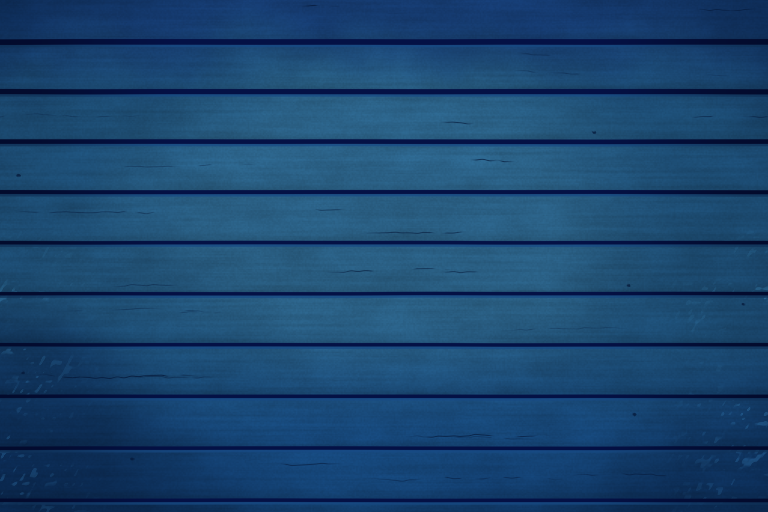
This texture is drawn by a Shadertoy shader. Its source:

```glsl
const vec3 PAINT_LIGHT = vec3(0.165, 0.375, 0.520);
const vec3 PAINT_MID   = vec3(0.110, 0.295, 0.445);
const vec3 PAINT_DEEP  = vec3(0.035, 0.140, 0.280);
const vec3 PAINT_BLUE  = vec3(0.075, 0.265, 0.475);
const vec3 TOP_TINT    = vec3(0.075, 0.210, 0.430);
const vec3 GROOVE      = vec3(0.015, 0.065, 0.270);
const vec3 LIP         = vec3(0.090, 0.290, 0.520);
const vec3 CRACK       = vec3(0.020, 0.100, 0.230);
const float PLANK_HEIGHT = 0.0994;

float hash(vec2 p) {
    vec3 q = fract(vec3(p.xyx) * 0.1031);
    q += dot(q, q.yzx + 33.33);
    return fract((q.x + q.y) * q.z);
}

float noise(vec2 p) {
    vec2 i = floor(p), f = fract(p);
    f = f * f * (3.0 - 2.0 * f);
    return mix(mix(hash(i), hash(i + vec2(1, 0)), f.x),
               mix(hash(i + vec2(0, 1)), hash(i + vec2(1, 1)), f.x), f.y);
}

float fbm(vec2 p) {
    float sum = 0.0, amp = 0.5;
    for (int i = 0; i < 5; i++) {
        sum += amp * noise(p);
        p = p * 2.03 + 17.1;
        amp *= 0.5;
    }
    return sum;
}

// Soft coverage of a band of the given half width
float band(float d, float halfWidth, float px) {
    return 1.0 - smoothstep(halfWidth - 0.7 * px, halfWidth + 0.7 * px, abs(d));
}

// Plank number from the top; spacing widens slightly downwards
float plankCoord(float fromTop) {
    float k = (fromTop - 0.082) / 0.0969;
    return k - 0.0028 * k * k;
}

// Broad paint colour: bright centre, stained corners, bluer ends
vec3 paint(vec2 uv, vec2 p) {
    float stain = fbm(p * 3.0 + 4.0) - 0.48;
    float r = length((uv - vec2(0.5, 0.57)) * vec2(0.95, 1.05)) + 0.22 * stain;
    vec3 col = mix(PAINT_LIGHT, PAINT_MID, smoothstep(0.20, 0.46, r));
    col = mix(col, PAINT_BLUE, 0.8 * (1.0 - smoothstep(0.08, 0.40, uv.y + 0.1 * stain)));
    col = mix(col, TOP_TINT, 0.8 * smoothstep(0.80, 1.0, uv.y + 0.2 * stain));
    float corner = length((uv - vec2(0.06, 0.12)) * vec2(1.0, 1.1)) + 0.35 * stain;
    col = mix(col, PAINT_DEEP, 0.6 * (1.0 - smoothstep(0.08, 0.32, corner)));
    return mix(col, PAINT_DEEP, 0.85 * smoothstep(0.46, 0.76, r));
}

// Fine wavy splits, broken along their length
float cracks(vec2 p, float y, float id, float aspect, float px) {
    float cover = 0.0;
    for (int i = 0; i < 3; i++) {
        vec2 seed = vec2(id + 3.0, float(i) * 7.0 + 2.0);
        float dx = p.x - aspect * hash(seed);
        float len = mix(0.03, 0.24, hash(seed + 11.0));
        float path = mix(0.2, 0.85, hash(seed + 23.0)) * PLANK_HEIGHT
                   + 0.010 * (noise(vec2(p.x * 14.0, id + float(i) * 5.0)) - 0.5)
                   + 0.003 * (noise(vec2(p.x * 70.0, id)) - 0.5);
        float ends = 1.0 - smoothstep(0.5 * len, len, abs(dx));
        float gaps = smoothstep(0.25, 0.6, noise(vec2(p.x * 35.0, id + 9.0 * float(i))));
        float strength = mix(0.25, 0.9, hash(seed + 31.0));
        cover = max(cover, strength * ends * gaps * band(y - path, 0.0009, px));
    }
    return cover;
}

// Small dark nick on some planks
float nick(vec2 p, float y, float id, float aspect, float px) {
    vec2 centre = vec2(aspect * hash(vec2(id, 51.0)), PLANK_HEIGHT * mix(0.2, 0.9, hash(vec2(id, 63.0))));
    vec2 d = vec2(p.x, y) - centre;
    float ragged = 0.002 * noise(p * 300.0);
    return step(0.4, hash(vec2(id, 77.0))) * band(length(d * vec2(0.7, 1.0)), 0.0015 + ragged, px);
}

// Pale rubbed flecks gathered at the lower sides
float scuffs(vec2 uv, vec2 p) {
    float side = smoothstep(0.34, 0.5, abs(uv.x - 0.5)) * (1.0 - smoothstep(0.4, 0.6, uv.y));
    float flecks = smoothstep(0.68, 0.85, noise(vec2(p.x * 130.0 - p.y * 70.0, p.y * 110.0)));
    return side * flecks * smoothstep(0.42, 0.62, fbm(p * vec2(9.0, 28.0)));
}

void mainImage(out vec4 fragColor, in vec2 fragCoord) {
    vec2 uv = fragCoord / iResolution.xy;
    float aspect = iResolution.x / iResolution.y;
    float px = 1.0 / iResolution.y;
    vec2 p = vec2(uv.x * aspect, uv.y);

    float u = plankCoord(1.0 - uv.y);
    float id = floor(u);
    float y = fract(u) * PLANK_HEIGHT;

    // Painted boards with grain and mottling
    vec3 col = paint(uv, p);
    float grain = fbm(vec2(p.x * 5.0, p.y * 170.0) + id * 13.0) - 0.48;
    float mottle = fbm(p * vec2(14.0, 22.0) + id * 5.0) - 0.48;
    float weave = noise(p * 340.0) - 0.5;
    col *= 1.0 + 0.16 * grain + 0.18 * mottle + 0.07 * weave;
    col *= 0.97 + 0.06 * hash(vec2(id + 5.0, 3.0));
    col *= 1.0 - 0.10 * smoothstep(0.75, 1.0, fract(u));

    // Wear
    col = mix(col, CRACK, cracks(p, y, id, aspect, px));
    col = mix(col, CRACK, 0.8 * nick(p, y, id, aspect, px));
    col += vec3(0.05, 0.10, 0.12) * scuffs(uv, p);

    // Dark groove with a blue lip below it
    float s = (u - round(u)) * PLANK_HEIGHT + 0.0008 * (noise(vec2(p.x * 6.0, round(u))) - 0.5);
    float halfWidth = mix(0.0034, 0.0058, smoothstep(0.45, 1.0, uv.y));
    float light = 0.65 + 0.35 * smoothstep(0.0, 0.25, min(uv.x, 1.0 - uv.x));
    col = mix(col, LIP * light, 0.75 * band(s - halfWidth - 0.002, 0.0028, px));
    col = mix(col, GROOVE * light, band(s, halfWidth, px));

    fragColor = vec4(clamp(col, 0.0, 1.0), 1.0);
}
```
